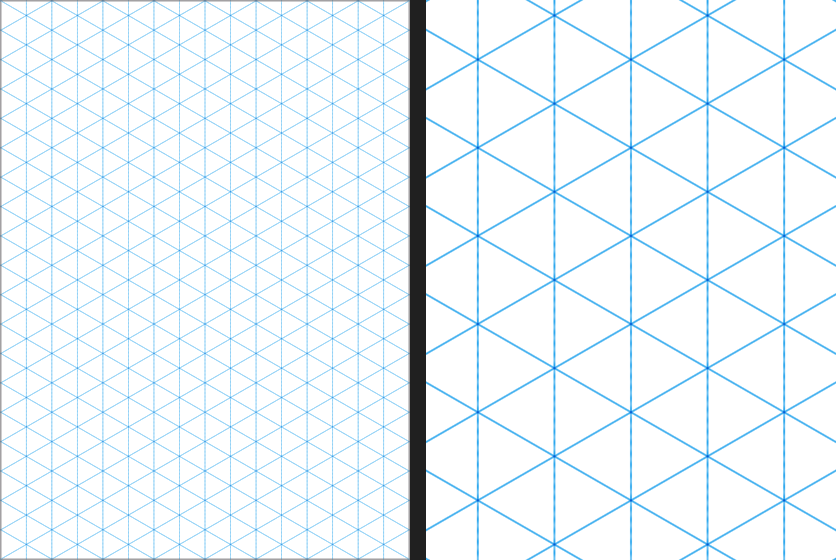
Left: the whole. Right: its middle third, enlarged.
A WebGL 1 fragment shader for this pattern:

```glsl
precision highp float;
// Isometric drawing paper: fine sky-blue rules in three directions on white,
// 16 columns by 19 rows of vertices, enclosed by a thin grey frame.
// Each rule is a periodic distance turned into box-filtered ink coverage.

uniform vec2 u_resolution;

// Share of a filter window, centred at signed distance d, inked by a line.
float lineCoverage(float d, float width, float window) {
  float h = 0.5 * width;
  return (clamp(d + 0.5 * window, -h, h) - clamp(d - 0.5 * window, -h, h)) / window;
}

// Signed distance to the nearest integer.
float toNearest(float t) {
  return fract(t + 0.5) - 0.5;
}

void main() {
  // Centred coordinates in canvas heights, with a slightly soft pixel window.
  vec2 p = (gl_FragCoord.xy - 0.5 * u_resolution) / u_resolution.y;
  float window = 1.2 / u_resolution.y;

  vec2 frameHalf = 0.5 * u_resolution / u_resolution.y - 0.00146;
  vec2 cell = 2.0 * frameHalf / vec2(16.0, 19.0);
  vec2 grid = p / cell + vec2(0.0, 0.5);

  // Perpendicular spacing of the slanted rules, half a row per column.
  float slope = 0.5 * cell.y / cell.x;
  float slantSpacing = cell.y / sqrt(1.0 + slope * slope);
  float ruleWidth = 0.00112;

  float rising = lineCoverage(toNearest(grid.y - 0.5 * grid.x) * slantSpacing, ruleWidth, window);
  float falling = lineCoverage(toNearest(grid.y + 0.5 * grid.x) * slantSpacing, ruleWidth, window);
  float upright = lineCoverage(toNearest(grid.x) * cell.x, ruleWidth, window);

  // Upright rules have a faint stipple and stop short of the side frame.
  upright *= 1.0 + 0.16 * sin(6.28319 * 8.0 * grid.y);
  upright *= step(abs(grid.x), 7.5);

  // Overlapping translucent inks darken the vertices.
  vec3 blueInk = vec3(0.72, 0.30, 0.06);
  vec3 color = vec3(1.0);
  color *= 1.0 - blueInk * rising;
  color *= 1.0 - blueInk * falling;
  color *= 1.0 - blueInk * upright;

  // Grey frame along the canvas edge.
  vec2 edge = abs(p) - frameHalf;
  float frame = lineCoverage(max(edge.x, edge.y), 0.0018, window);
  color = mix(color, vec3(0.45, 0.44, 0.45), frame);

  gl_FragColor = vec4(color, 1.0);
}
```
